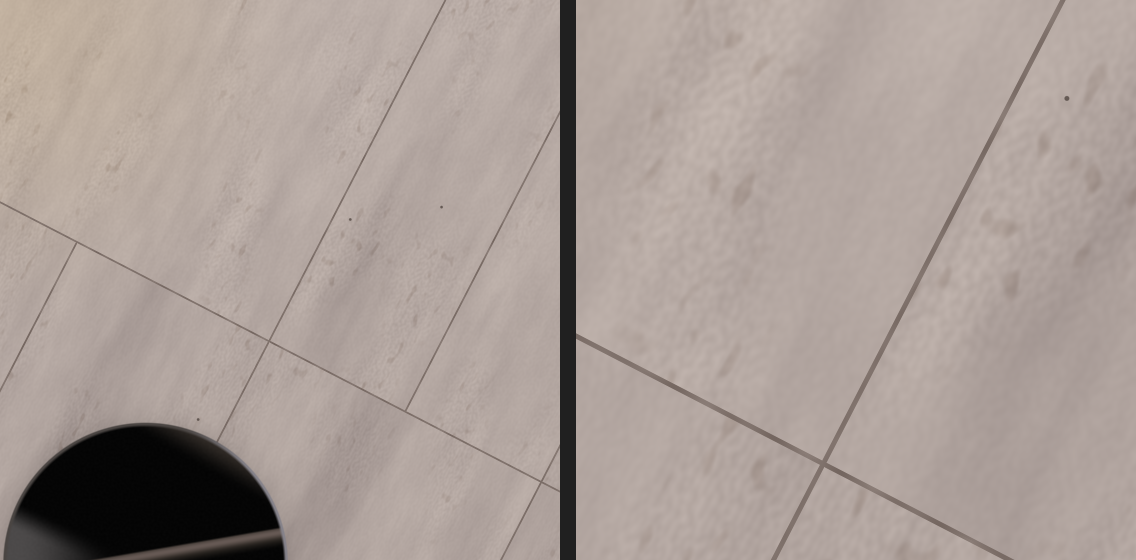
Left: the whole. Right: its middle third, enlarged.
A WebGL 1 fragment shader for this texture:

```glsl
precision highp float;
uniform vec2 u_resolution;

float hash(vec2 p) {
  return fract(sin(dot(p, vec2(127.1, 311.7))) * 4375.85);
}

vec2 gradientAt(vec2 cell) {
  float angle = 6.2832 * hash(cell);
  return vec2(cos(angle), sin(angle));
}

float gradientNoise(vec2 p) {
  vec2 i = floor(p), f = fract(p);
  vec2 w = f * f * f * (f * (f * 6.0 - 15.0) + 10.0);
  vec2 e = vec2(1.0, 0.0);
  float low = mix(dot(gradientAt(i), f), dot(gradientAt(i + e), f - e), w.x);
  float high = mix(dot(gradientAt(i + e.yx), f - e.yx), dot(gradientAt(i + 1.0), f - 1.0), w.x);
  return mix(low, high, w.y);
}

float fbm(vec2 p) {
  float sum = 0.0, amplitude = 0.6;
  for (int i = 0; i < 4; i++) {
    sum += amplitude * gradientNoise(p);
    p = p * 2.03 + 17.3;
    amplitude *= 0.55;
  }
  return sum;
}

float bell(float x, float width) {
  return exp(-x * x / (width * width));
}

// Distance to the nearest seam in x, plank number in y
vec2 plankLayout(vec2 s) {
  if (s.y > 0.0) {
    float joint = max(floor(s.x / 0.2735 + 0.5), 0.0) * 0.2735;
    return vec2(min(abs(s.x - joint), s.y), max(floor(s.x / 0.2735), -1.0) + 2.0);
  }
  float side = min(abs(s.x), min(abs(s.x + 0.386), abs(s.x - 0.547)));
  float number = step(-0.386, s.x) + step(0.0, s.x) + step(0.547, s.x);
  return vec2(min(side, -s.y), number + 7.0);
}

vec3 stoneFloor(vec2 p, float px) {
  // Plank axes: s.x across the grain, s.y along it
  vec2 d = p - vec2(0.4805, 0.3906);
  vec2 s = vec2(dot(d, vec2(0.888, -0.459)), dot(d, vec2(0.459, 0.888)));
  vec2 plank = plankLayout(s);
  vec2 g = s + plank.y * vec2(3.71, 5.13);

  // Long veins, cloudy mottling and broad dark bands
  float veins = fbm(g * vec2(19.0, 2.6));
  float clouds = fbm(g * vec2(24.0, 11.0) + 40.0);
  float band = s.y > 0.0
    ? bell(s.x - 0.09, 0.04) * bell(s.y - 0.18, 0.22)
    : bell(s.x + 0.23, 0.045) + bell(s.x - 0.22, 0.06);
  float shade = 0.22 + 0.55 * veins + 0.32 * clouds + 0.45 * band
    + 0.3 * (0.55 - p.y) + 0.12 * (hash(vec2(plank.y, 4.0)) - 0.5);
  vec3 color = mix(vec3(0.735, 0.685, 0.66), vec3(0.625, 0.575, 0.56), clamp(shade, -0.3, 1.2));

  // Clustered beige flecks and fine embossed grain
  float cluster = smoothstep(-0.1, 0.35, gradientNoise(g * vec2(9.0, 3.5) + 9.0));
  float fleck = smoothstep(0.22, 0.5, gradientNoise(g * vec2(75.0, 38.0)));
  color -= vec3(0.055, 0.062, 0.068) * fleck * cluster;
  color += 0.028 * gradientNoise(g * vec2(210.0, 150.0)) * (0.6 + cluster);

  // Rare dark pits
  vec2 cell = floor(p * 7.0);
  vec2 pit = (cell + 0.2 + 0.6 * vec2(hash(cell), hash(cell + 31.0))) / 7.0;
  float pitMask = 1.0 - smoothstep(0.001, 0.001 + 1.5 * px, length(p - pit));
  color = mix(color, vec3(0.26, 0.22, 0.2), 0.7 * pitMask * step(0.9, hash(cell + 73.0)));

  // Warm light in the upper left corner
  color += vec3(0.03, 0.015, -0.03) * smoothstep(0.65, 0.0, length(p - vec2(0.0, 1.0)));

  // Thin seams with slight wear
  float seam = 1.0 - smoothstep(0.0014 - 0.5 * px, 0.0014 + 0.7 * px, plank.x);
  float wear = 0.85 + 0.35 * gradientNoise(s * 45.0);
  return mix(color, vec3(0.46, 0.405, 0.38), seam * wear);
}

// Polished black disc; q has unit radius
vec3 polishedDisc(vec2 q) {
  float r = length(q);
  vec3 color = vec3(0.018 + 0.01 * gradientNoise(q * 50.0));
  color += vec3(0.19, 0.165, 0.145) * smoothstep(0.78, 1.02, dot(q, vec2(0.5, 0.866)));

  // Grey reflection at the lower left
  float patchEdge = 0.37 - 0.46 * (q.x + 0.87) - q.y;
  color += vec3(0.28, 0.27, 0.27) * smoothstep(-0.06, 0.16, patchEdge) * smoothstep(-0.1, -0.9, q.x);

  // Slanted bar with a bright upper edge
  float depth = 0.091 + 0.173 * q.x - q.y;
  float bar = smoothstep(-0.008, 0.012, depth) * smoothstep(0.15, 0.06, depth);
  vec3 metal = mix(vec3(0.17, 0.15, 0.13), vec3(0.4, 0.35, 0.33), bell(depth - 0.035, 0.035));
  color = mix(color, metal, bar);

  // Rim catches more light on the right
  float rim = smoothstep(0.965, 0.99, r);
  vec3 rimColor = mix(vec3(0.29, 0.27, 0.26), vec3(0.52, 0.51, 0.54), smoothstep(0.2, 0.8, q.x));
  return mix(color, rimColor, rim);
}

void main() {
  vec2 p = gl_FragCoord.xy / u_resolution.y;
  float px = 1.0 / u_resolution.y;
  vec2 q = (p - vec2(0.26, -0.006)) / vec2(0.254, 0.251);
  float edge = (length(q) - 1.0) * 0.252;
  vec3 color = stoneFloor(p, px) * (1.0 - 0.08 * exp(-max(edge, 0.0) * 45.0));
  color = mix(polishedDisc(q), color, smoothstep(-px, px, edge));
  gl_FragColor = vec4(color, 1.0);
}
```
